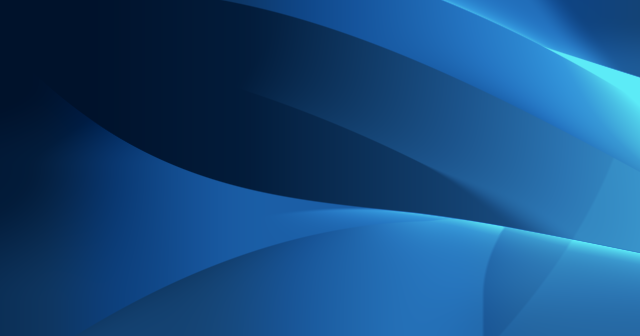
Reproduce this background procedurally as a Shadertoy shader.

```glsl
#define EDGE_SOFTNESS 1.0
#define TIP_GLOW 2.5
#define RIM_GLOW 2.0
#define STREAK_GLOW 1.7
#define CREASE_DEPTH 1.3
#define ARC_STRENGTH 0.25
#define BLUE_TINT vec3(-0.03, 0.0, 0.07)

// Smooth ramp from 0 at a to 1 at b; a may exceed b
float ramp(float a, float b, float x) {
    float t = clamp((x - a) / (b - a), 0.0, 1.0);
    return t * t * (3.0 - 2.0 * t);
}

// Glow that decays over a given width
float falloff(float d, float width) {
    return exp(-max(d, 0.0) / width);
}

// Height of a cubic Bernstein curve spanning x0..x1
float curve(float x, float x0, float x1, vec4 h) {
    float t = (x - x0) / (x1 - x0), s = 1.0 - t;
    return dot(h, vec4(s * s * s, 3.0 * s * s * t, 3.0 * s * t * t, t * t * t));
}

// Coverage of the area under an edge
float below(float d, float softness) {
    return ramp(softness, -softness, d);
}

// Tone scale from night blue (0) to cyan (6)
vec3 toneColor(float tone) {
    vec3 tones[7] = vec3[7](
        vec3(0.00, 0.07, 0.17), vec3(0.01, 0.11, 0.23), vec3(0.06, 0.22, 0.39),
        vec3(0.11, 0.33, 0.55), vec3(0.17, 0.46, 0.70), vec3(0.23, 0.60, 0.81),
        vec3(0.36, 0.92, 0.97));
    vec3 color = tones[0];
    for (int i = 1; i < 7; i++)
        color = mix(color, tones[i], clamp(tone - float(i - 1), 0.0, 1.0));
    return color;
}

void mainImage(out vec4 fragColor, in vec2 fragCoord) {
    vec2 p = fragCoord / iResolution.xy;
    float x = p.x, y = p.y;
    float soft = EDGE_SOFTNESS / iResolution.y;

    // Edges of the sheets
    float bandTop = curve(x, 0.345, 1.0, vec4(1.0, 0.925, 0.715, 0.488));
    float bandBase = x < 0.651
        ? curve(x, 0.098, 0.651, vec4(0.708, 0.421, 0.405, 0.366))
        : curve(x, 0.651, 1.0, vec4(0.366, 0.338, 0.293, 0.248));
    float fold = curve(x, 0.26, 0.82, vec4(0.80, 0.707, 0.56, 0.345));
    float streak = curve(x, 0.69, 1.0, vec4(1.0, 0.92, 0.82, 0.698));
    float wedgeTop = 0.77 + 0.6 * (1.0 - x);
    float lobeTop = curve(x, 0.117, 0.69, vec4(0.0, 0.225, 0.345, 0.342));
    lobeTop = mix(lobeTop, bandBase, ramp(0.66, 0.74, x));

    // Top right corner with its crease and streak glow
    float crease = x - 0.86 - 0.42 * (1.0 - y);
    float corner = 3.7 - CREASE_DEPTH * ramp(-0.04, 0.03, crease)
        + 0.8 * ramp(0.95, 0.78, y) * ramp(0.85, 0.95, x)
        + STREAK_GLOW * falloff(y - streak, 0.035) * ramp(1.0, 0.9, x);
    corner = mix(corner, 6.0, below(y - wedgeTop, soft));

    // Bright upper sheet
    float upper = 1.8 + 5.8 * (x - 0.35)
        - falloff(y - bandTop, 0.06) * ramp(0.55, 0.85, x)
        + 0.6 * falloff(streak - y, 0.05) * ramp(0.8, 1.0, x);
    float tone = mix(corner, upper, below(y - streak, soft));
    float tint = 0.9 * ramp(0.3, 0.5, x) * ramp(1.05, 0.85, x);

    // Dark band split by a faint fold
    float shade = 4.0 * x - 0.55;
    float sheen = 1.3 + 6.2 * (x - 0.456)
        + 0.4 * falloff(y - fold, 0.1) * ramp(0.25, 0.5, x);
    float foldSoft = mix(soft, 0.06, ramp(0.65, 0.85, x));
    float band = mix(max(sheen, shade), shade, below(y - fold, foldSoft));
    float underTop = below(y - bandTop, soft);
    tone = mix(tone, band, underTop);
    tint *= 1.0 - underTop;

    // Lower sheet, brightening into a thin tip
    float tipLine = 0.378 - (x - 0.56) * (x - 0.56);
    float lower = mix(0.7, 3.3, ramp(-0.05, 0.42, x))
        + 0.9 * ramp(0.5, 0.1, y) * ramp(0.3, 0.0, x)
        - ramp(0.5, 0.75, y)
        + TIP_GLOW * ramp(0.4, 0.68, x) * below(y - tipLine, 0.006)
            * falloff(tipLine - y, 0.04);
    float underBase = below(y - bandBase, soft);
    tone = mix(tone, lower, underBase);
    tint = mix(tint, 0.8 * ramp(0.05, 0.2, x), underBase);

    // Front lobe with a lit rim and a shaded arc
    float depth = lobeTop - y;
    float bend = max(y - 0.12, 0.0);
    float arc = x - 0.755 - 0.8 * bend * bend;
    float lobe = mix(2.4, 4.0, ramp(0.25, 0.72, x))
        + RIM_GLOW * ramp(0.52, 0.8, x) * falloff(depth, 0.05)
        - 0.35 * falloff(depth, 0.06) * ramp(0.65, 0.4, x)
        - 0.6 * below(-arc, soft) * falloff(arc, 0.08)
        - 0.4 * ramp(0.2, 0.0, y) * ramp(0.6, 0.8, x);
    float inLobe = below(-depth, soft) * underBase;
    tone = mix(tone, lobe, inLobe);
    tint = mix(tint, 0.6 * ramp(0.3, 0.5, x) * ramp(0.85, 0.7, x), inLobe);

    // Pale arc crossing the band and the lobe
    float sweep = x - (0.78 + 0.47 * y - 0.25 * y * y);
    tone += ARC_STRENGTH * underTop * below(-sweep, soft) * falloff(sweep, 0.1);

    vec3 color = toneColor(tone) + BLUE_TINT * tint * ramp(6.0, 4.8, tone);
    fragColor = vec4(clamp(color, 0.0, 1.0), 1.0);
}
```
